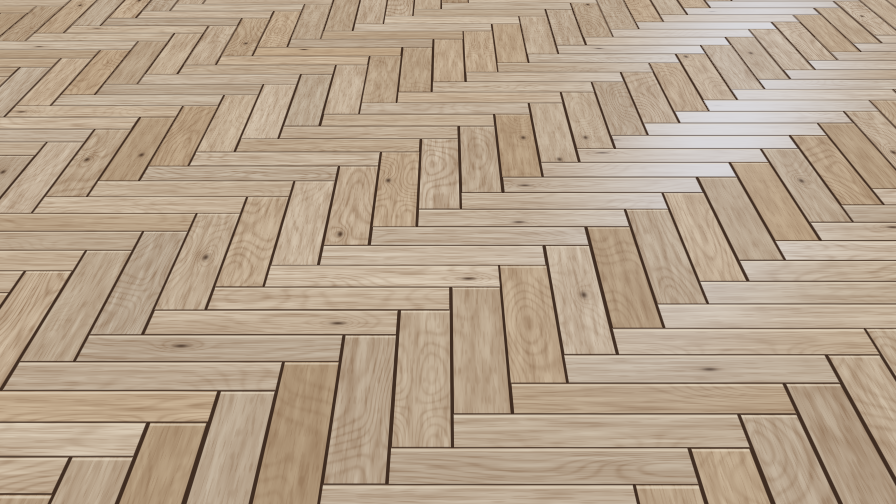
A Shadertoy shader for this texture:

```glsl
const float PLANK_LENGTH = 4.75;              // in plank widths
const vec2 VANISHING_POINT = vec2(0.882, 1.667);
const vec2 FLOOR_SCALE = vec2(12.47, 34.65);
const vec2 FLOOR_ORIGIN = vec2(-0.87, 22.28);
const float GAP = 0.03;
const float KNOT_SHARE = 0.22;
const vec3 PALE_OAK = vec3(0.79, 0.725, 0.64);
const vec3 HONEY_OAK = vec3(0.70, 0.595, 0.47);
const vec3 GREY_OAK = vec3(0.74, 0.68, 0.61);
const vec3 GRAIN_BROWN = vec3(0.50, 0.37, 0.26);
const vec3 GAP_BROWN = vec3(0.20, 0.13, 0.09);
const vec3 EDGE_LIGHT = vec3(0.90, 0.85, 0.76);
const vec3 GLARE = vec3(0.86, 0.86, 0.88);

struct Plank {
    vec2 local;     // along and across the plank
    vec2 id;
    bool upright;   // runs away from the viewer
};

float hash(vec2 p) {
    vec3 q = fract(p.xyx * vec3(0.1031, 0.1030, 0.0973));
    q += dot(q, q.yzx + 33.33);
    return fract((q.x + q.y) * q.z);
}

float noise(vec2 p) {
    vec2 i = floor(p), f = fract(p);
    f = f * f * (3.0 - 2.0 * f);
    return mix(mix(hash(i), hash(i + vec2(1, 0)), f.x),
               mix(hash(i + vec2(0, 1)), hash(i + vec2(1, 1)), f.x), f.y);
}

float fbm(vec2 p) {
    float sum = 0.0, amp = 0.5;
    for (int i = 0; i < 4; i++) {
        sum += amp * noise(p);
        p = p * 2.03 + 7.1;
        amp *= 0.5;
    }
    return sum;
}

// Staircase strips of flat and upright planks, repeated diagonally
Plank findPlank(vec2 p) {
    float middle = floor((p.x - p.y) / (2.0 * PLANK_LENGTH) + 0.5);
    for (int i = -1; i <= 1; i++) {
        float strip = middle + float(i);
        vec2 q = p - strip * vec2(PLANK_LENGTH, -PLANK_LENGTH);
        vec2 cell = floor(q);
        float run = q.x - cell.y - 1.0;
        if (run >= 0.0 && run < PLANK_LENGTH)
            return Plank(vec2(run, q.y - cell.y), vec2(strip, cell.y), false);
        run = q.y - cell.x;
        if (run >= 0.0 && run < PLANK_LENGTH)
            return Plank(vec2(run, q.x - cell.x), vec2(strip, cell.x), true);
    }
    return Plank(vec2(0), vec2(0), false);
}

// Coverage of a thin line that fades once narrower than a pixel
float line(float dist, float halfWidth, float pixel) {
    float r = max(halfWidth, 0.6 * pixel);
    return halfWidth / r * (1.0 - smoothstep(r - 0.6 * pixel, r + 0.6 * pixel, dist));
}

vec3 woodColor(Plank plank, vec2 seed, float pixel) {
    vec2 p = plank.local;
    float tone = hash(seed + 3.7);
    vec3 color = mix(PALE_OAK, HONEY_OAK, tone * 0.75 + (plank.upright ? 0.22 : 0.0));
    color = mix(color, GREY_OAK, 0.6 * hash(seed + 9.2));
    color *= 0.97 + 0.08 * hash(seed + 5.1);

    // Knot that also bends the growth rings
    vec2 center = vec2(PLANK_LENGTH * hash(seed + 1.3), mix(0.25, 0.75, hash(seed + 2.9)));
    vec2 offset = (p - center) * vec2(1.0, 2.2);
    float hasKnot = step(1.0 - KNOT_SHARE, hash(seed + 6.4));
    float spread = hasKnot * exp(-5.0 * dot(offset, offset));
    float core = hasKnot * exp(-60.0 * dot(offset, offset));

    // Growth rings, fibres and pores
    float detail = 1.0 - smoothstep(0.04, 0.22, pixel);
    float figure = 9.0 * noise(p * vec2(0.45, 1.5) + seed) + 2.0 * p.y + 3.0 * spread;
    float rings = pow(0.5 + 0.5 * sin(6.2832 * figure), 3.0);
    float fibre = fbm(p * vec2(0.9, 11.0) + seed);
    float pores = smoothstep(0.55, 0.9, noise(p * vec2(3.0, 38.0) + seed * 1.7));
    float ringStrength = 0.26 * hash(seed + 8.6);
    float grain = rings * ringStrength * detail + 0.65 * (fibre - 0.42)
                + 0.16 * pores * detail + 0.12 * spread;
    color = mix(color, GRAIN_BROWN, clamp(grain, -0.15, 0.7));
    return mix(color, GAP_BROWN, 0.7 * core);
}

void mainImage(out vec4 fragColor, in vec2 fragCoord) {
    vec2 uv = fragCoord / iResolution.y;

    // Perspective floor, measured in plank widths
    float slope = VANISHING_POINT.y - uv.y;
    vec2 ground = FLOOR_SCALE * vec2(uv.x - VANISHING_POINT.x, 1.0) / slope - FLOOR_ORIGIN;
    vec2 pixel = fwidth(ground);
    Plank plank = findPlank(ground);
    vec2 seed = plank.id * vec2(17.3, 5.7) + (plank.upright ? 141.0 : 300.0);
    vec3 color = woodColor(plank, seed, plank.upright ? pixel.x : pixel.y);

    // Glossy reflection, caught mostly by the flat planks
    float across = (uv.x - 1.40 - 0.28 * (uv.y - 0.6)) / 0.25;
    float glare = exp(-across * across) * smoothstep(0.02, 0.8, uv.y);
    glare *= (plank.upright ? 0.22 : 0.9) * mix(0.75, 1.1, hash(seed + 4.4));
    color = mix(color, GLARE, clamp(glare, 0.0, 0.92));

    // Lit far edges and dark gaps
    vec2 size = vec2(PLANK_LENGTH, 1.0);
    vec2 edge = min(plank.local, size - plank.local);
    vec2 far = size - plank.local;
    if (plank.upright) { edge = edge.yx; far = far.yx; }
    float wear = mix(0.6, 1.35, hash(seed + 7.5));
    color = mix(color, EDGE_LIGHT, 0.6 * line(abs(far.y - 0.075), 0.03, pixel.y));
    float gapX = line(edge.x, GAP * wear, pixel.x);
    float gapY = line(edge.y, 0.8 * GAP * wear, pixel.y);
    color = mix(color, GAP_BROWN, max(0.9 * gapX, 0.75 * gapY));

    fragColor = vec4(color, 1.0);
}
```
